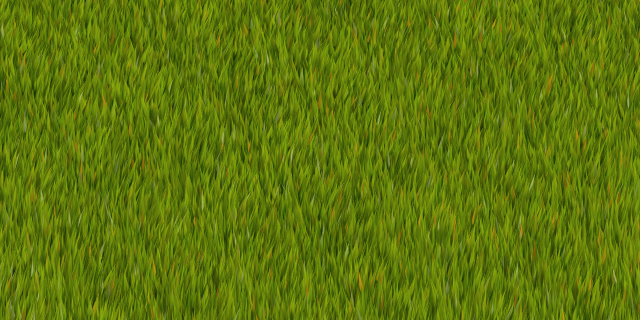
A WebGL 1 fragment shader for this texture:

```glsl
precision highp float;
// Sunlit meadow: dense, short grass blades overlapping from far to near.

uniform vec2 u_resolution;

#define COLUMN 0.012      // spacing of roots across
#define ROW 0.008         // spacing of roots in depth
#define BLADE_LENGTH 0.056
#define BLADE_WIDTH 0.0052
#define SOFTNESS 0.0028
#define LEAN 0.08         // mean slope to the right
#define LEAN_SPREAD 0.38
#define TONE_MEAN 0.54
#define TONE_SPREAD 0.98
#define PATCHINESS 0.09
#define DRY_SHARE 0.025
#define GLINT_SHARE 0.035

const vec3 SOIL = vec3(0.12, 0.19, 0.02);
const vec3 SHADE_GREEN = vec3(0.18, 0.27, 0.02);
const vec3 SUN_GREEN = vec3(0.51, 0.63, 0.05);
const vec3 DRY = vec3(0.70, 0.54, 0.07);
const vec3 GLINT = vec3(0.62, 0.68, 0.36);

vec4 hash4(vec2 cell) {
  vec4 n = vec4(dot(cell, vec2(127.1, 311.7)), dot(cell, vec2(269.5, 183.3)),
                dot(cell, vec2(419.2, 371.9)), dot(cell, vec2(97.3, 157.1)));
  return fract(sin(n) * 43758.547);
}

// Slow, irregular variation in -1..1
float patches(vec2 p) {
  return (sin(p.x * 9.0 + 2.0 * sin(p.y * 7.0)) +
          sin(p.y * 17.0 - p.x * 6.0 + 1.7 * sin(p.x * 13.0)) +
          sin(p.x * 31.0 + p.y * 23.0 + 2.0 * sin(p.y * 19.0))) / 3.0;
}

vec3 bladeColor(float tone, vec4 rnd) {
  vec3 color = mix(SHADE_GREEN, SUN_GREEN, clamp(tone, -0.4, 1.2));
  color.r += 0.09 * (rnd.y - 0.5);
  float light = 0.65 + 0.4 * tone;
  color = mix(color, DRY * light, step(rnd.z, DRY_SHARE));
  return mix(color, GLINT * light, step(1.0 - GLINT_SHARE, rnd.z));
}

void main() {
  vec2 p = gl_FragCoord.xy / u_resolution.y;
  p.y *= 0.85 + 0.17 * p.y;   // blades shorten with distance
  float soft = max(SOFTNESS, 0.7 / u_resolution.y);
  float topRow = floor(p.y / ROW);
  vec3 color = SOIL;

  // Roots from just behind the point to nearer ones that cover it
  for (int k = 0; k < 11; k++) {
    float row = topRow - float(k);
    float stagger = hash4(vec2(row, 7.0)).x;
    float drift = LEAN * float(k) * ROW;
    float midColumn = floor((p.x - drift) / COLUMN - stagger);

    for (int i = -3; i <= 3; i++) {
      vec2 cell = vec2(midColumn + float(i), row);
      vec4 form = hash4(cell);
      vec4 tint = hash4(cell + 53.7);
      vec2 root = vec2((cell.x + stagger + form.x) * COLUMN,
                       (row + form.y) * ROW);

      // Tapered blade, bent a little towards its tip
      float len = BLADE_LENGTH * (0.65 + 0.6 * form.z);
      float t = (p.y - root.y) / len;
      float clump = patches(root);
      float slope = LEAN + LEAN_SPREAD * (form.w + tint.w - 1.0)
                  + 0.1 * sin(root.x * 21.0 + root.y * 15.0);
      float across = p.x - root.x - slope * len * t * (0.65 + 0.35 * t);
      float width = BLADE_WIDTH * (0.65 + 0.5 * tint.y);
      width *= min(1.0, 1.6 * (1.0 - t));
      float cover = 1.0 - smoothstep(-soft, soft, abs(across) - width);
      cover *= smoothstep(0.0, 0.2, t);

      // Dark foot, bright tip, one side turned to the sun
      float tone = TONE_MEAN + TONE_SPREAD * (tint.x - 0.5)
                 + 0.6 * (t - 0.6) + PATCHINESS * clump
                 + 0.12 * clamp(across / BLADE_WIDTH, -1.0, 1.0);
      color = mix(color, bladeColor(tone, tint), cover);
    }
  }
  gl_FragColor = vec4(color, 1.0);
}
```
